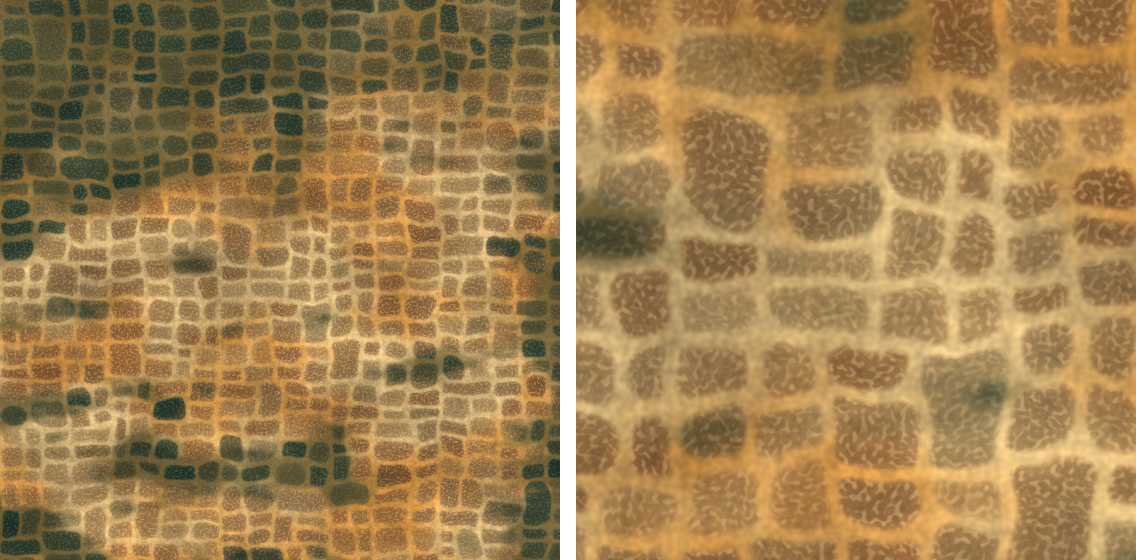
Left, the full canvas; right, a detail of the centre.
This pattern is drawn by a WebGL 1 fragment shader. Its source:

```glsl
precision highp float;
// Weathered patchwork of small rounded stones in ochre and cream mortar.
// Tiles are split recursively into uneven blocks, bent by gradient noise,
// then tinted by broad washes of dark green and covered in fine speckle.
uniform vec2 u_resolution;

float rand(vec2 p) {
  return fract(sin(dot(p, vec2(127.1, 311.7))) * 43758.55);
}

vec2 gradient(vec2 cell) {
  float angle = 6.2832 * rand(cell);
  return vec2(cos(angle), sin(angle));
}

float noise(vec2 p) {
  vec2 i = floor(p), f = fract(p);
  vec2 u = f * f * f * (f * (f * 6.0 - 15.0) + 10.0);
  vec2 e = vec2(1.0, 0.0);
  float low = mix(dot(gradient(i), f), dot(gradient(i + e), f - e), u.x);
  float high = mix(dot(gradient(i + e.yx), f - e.yx),
                   dot(gradient(i + 1.0), f - 1.0), u.x);
  return mix(low, high, u.y);
}

float fbm(vec2 p) {
  float sum = 0.0, amplitude = 1.0;
  for (int k = 0; k < 4; k++) {
    sum += amplitude * noise(p);
    p = p * 2.03 + 17.3;
    amplitude *= 0.5;
  }
  return sum;
}

// Block containing p: lower corner in xy, size in zw, and a random id
vec4 blockAt(vec2 p, out float id) {
  vec2 size = vec2(0.196, 0.146);
  float column = floor(p.x / size.x);
  float lift = size.y * rand(vec2(column, 4.0));
  float row = floor((p.y + lift) / size.y);
  vec2 corner = vec2(column, row) * size - vec2(0.0, lift);
  id = rand(vec2(column, row) + 7.0);
  for (int k = 0; k < 4; k++) {
    float level = float(k);
    if (k == 3 && rand(vec2(id * 31.0, 9.0)) < 0.13) break;
    vec2 axis = size.x > 1.25 * size.y ? vec2(1.0, 0.0) : vec2(0.0, 1.0);
    float cut = mix(0.38, 0.62, rand(vec2(id * 57.0, level)));
    float span = dot(size, axis);
    float side = step(cut * span, dot(p - corner, axis));
    corner += axis * side * cut * span;
    size -= axis * span * mix(1.0 - cut, cut, side);
    id = rand(vec2(id * 91.0 + level, side + 2.0));
  }
  return vec4(corner, size);
}

float roundedBox(vec2 p, vec2 halfSize, float radius) {
  vec2 q = abs(p) - halfSize + radius;
  return length(max(q, 0.0)) + min(max(q.x, q.y), 0.0) - radius;
}

// Dark growth: a slanting, ragged upper bank and scattered flat patches
float growth(vec2 p) {
  float edge = 0.56 + 0.29 * pow(clamp(p.x, 0.0, 1.0), 0.8);
  float bank = smoothstep(-0.09, 0.10, p.y - edge + 0.17 * fbm(p * vec2(5.0, 8.0)));
  bank *= 1.0 - 0.35 * smoothstep(0.2, 0.8, p.x + 0.8 * noise(p * 7.0));
  float patches = fbm(p * vec2(4.5, 9.0) + 31.0) + 0.6 * abs(p.x - 0.5)
                + 0.3 * smoothstep(0.45, 0.0, p.y);
  return max(bank, 0.9 * smoothstep(0.26, 0.74, patches));
}

void main() {
  vec2 uv = gl_FragCoord.xy / u_resolution;

  // Bend the masonry at two scales
  vec2 bent = uv + 0.012 * vec2(noise(uv * 7.0), noise(uv * 7.0 + 40.0))
                 + 0.009 * vec2(noise(uv * 26.0 + 9.0), noise(uv * 26.0 + 70.0));
  float id;
  vec4 block = blockAt(bent, id);
  vec2 center = block.xy + 0.5 * block.zw;
  vec2 halfSize = 0.5 * block.zw - 0.0025 - 0.0025 * rand(vec2(id, 1.0));
  float radius = min(halfSize.x, halfSize.y) * mix(0.4, 0.9, rand(vec2(id, 2.0)));
  float dist = roundedBox(bent - center, halfSize, radius);
  float stoneMask = 1.0 - smoothstep(-0.003, 0.0025, dist);
  stoneMask *= mix(0.6, 1.0, rand(vec2(id, 3.0)));

  // Broad washes and fine grain
  float dark = growth(uv);
  float tint = rand(vec2(id, 5.0));
  float stoneDark = mix(dark, growth(center), 0.5) + 0.5 * (tint - 0.5);
  stoneDark = smoothstep(0.1, 0.9, stoneDark);
  float cream = smoothstep(-0.4, 0.3, fbm(uv * vec2(4.0, 5.0) + 12.0));
  float shade = fbm(uv * vec2(6.0, 9.0) + 53.0);
  float speckle = smoothstep(-0.05, 0.35, noise(uv * 250.0 + 2.0 * noise(uv * 30.0)));

  // Mortar, with faint streaks along both directions
  vec3 mortar = mix(vec3(0.81, 0.57, 0.27), vec3(0.82, 0.70, 0.48), cream);
  mortar *= 1.0 + 0.12 * noise(uv * vec2(12.0, 90.0)) + 0.12 * noise(uv * vec2(90.0, 12.0));
  mortar = mix(mortar, vec3(0.39, 0.34, 0.19), 0.92 * dark);

  // Stones, lighter near the rim
  vec3 brown = mix(vec3(0.49, 0.32, 0.18), vec3(0.54, 0.44, 0.29),
                   clamp(0.6 * cream + 0.6 * rand(vec2(id, 6.0)) - 0.1, 0.0, 1.0));
  vec3 green = mix(vec3(0.08, 0.18, 0.16), vec3(0.25, 0.25, 0.16), rand(vec2(id, 8.0)));
  vec3 stone = mix(brown, green, stoneDark);
  vec3 fleck = mix(vec3(0.78, 0.63, 0.42), vec3(0.34, 0.37, 0.26), stoneDark);
  stone = mix(stone, fleck, 0.5 * speckle);
  stone *= 1.0 + 0.12 * smoothstep(-0.012, 0.0, dist);

  // Painterly variation over everything
  vec3 color = mix(mortar, stone, stoneMask);
  color *= 1.0 + 0.22 * shade + 0.08 * noise(uv * 120.0) + 0.12 * noise(uv * 230.0 + 5.0);
  gl_FragColor = vec4(color, 1.0);
}
```
